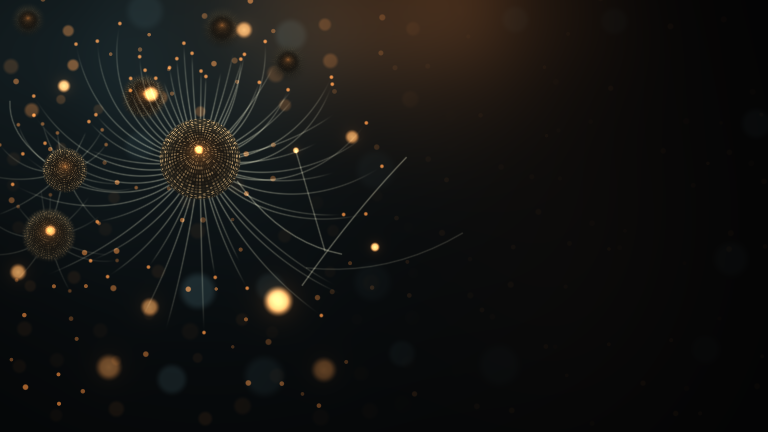
Reproduce this background procedurally as a Shadertoy shader.

```glsl
const float TAU = 6.28319;
const vec3 AMBER = vec3(1.0, 0.56, 0.22);
const vec3 HOT = vec3(1.0, 0.85, 0.55);
const vec3 SILK = vec3(0.46, 0.45, 0.38);
const vec3 MIST = vec3(0.22, 0.32, 0.34);

vec2 hash22(vec2 p) {
    return fract(sin(vec2(dot(p, vec2(127.1, 311.7)), dot(p, vec2(269.5, 183.3)))) * 43758.5);
}

float gradientNoise(vec2 p) {
    vec2 i = floor(p), f = fract(p), u = f * f * (3.0 - 2.0 * f);
    vec2 e = vec2(0.0, 1.0);
    float a = dot(hash22(i) - 0.5, f);
    float b = dot(hash22(i + e.yx) - 0.5, f - e.yx);
    float c = dot(hash22(i + e.xy) - 0.5, f - e.xy);
    float d = dot(hash22(i + e.yy) - 0.5, f - e.yy);
    return mix(mix(a, b, u.x), mix(c, d, u.x), u.y);
}

float cloud(vec2 p, vec2 center, vec2 size) {
    vec2 q = (p - center) / size;
    return exp(-dot(q, q));
}

float disc(float d, float radius, float blur) {
    return 1.0 - smoothstep(radius - blur, radius + blur, d);
}

// Soft discs scattered over a grid, one per occupied cell
float bokeh(vec2 p, float cell, float radius, float density, float seed) {
    vec2 id = floor(p / cell);
    vec2 h = hash22(id + seed), k = hash22(id + seed + 31.7);
    float r = radius * mix(0.55, 1.0, k.y);
    vec2 center = (id + 0.5) * cell + (h - 0.5) * (cell - 2.6 * radius);
    return step(k.x, density) * disc(length(p - center), r, r * 0.3) * mix(0.35, 1.0, h.x);
}

// Threads fanning from a ball and bending upward: x = thread, y = bead at its tip
vec2 filaments(vec2 p, vec2 center, float r0, float reach, float count, float bend, float px) {
    vec2 q = p - center, sum = vec2(0.0);
    float r = length(q), theta = atan(q.y, q.x);
    for (float i = 0.0; i < count; i++) {
        vec2 h = hash22(vec2(i, count));
        float a = TAU * (i + 0.8 * h.x) / count;
        float span = reach * mix(0.45, 1.0, h.y) * mix(1.0, 0.5, smoothstep(-0.2, 0.9, sin(a)));
        float swing = bend * cos(a) * (0.5 + h.x);
        float t = (r - r0) / span;
        float turn = mod(theta - a - swing * (r - r0) + 0.5 * TAU, TAU) - 0.5 * TAU;
        float d = r * abs(turn) / sqrt(1.0 + r * r * swing * swing);
        float along = smoothstep(-0.05, 0.0, t) * (1.0 - smoothstep(0.8, 1.0, t));
        sum.x += disc(d, 0.0015, px) * along * mix(0.75, 0.2, clamp(t, 0.0, 1.0));
        float tip = a + swing * span;
        vec2 bead = (r0 + span) * vec2(cos(tip), sin(tip));
        sum.y += disc(length(q - bead), 0.004, px) * step(0.4, h.x);
    }
    return sum;
}

// Quadratic curve drawn as short segments
float strand(vec2 p, vec2 a, vec2 b, vec2 c, float px) {
    float d = 9.0;
    vec2 start = a;
    for (float i = 1.0; i <= 10.0; i++) {
        float t = i / 10.0;
        vec2 end = mix(mix(a, b, t), mix(b, c, t), t), s = end - start, q = p - start;
        d = min(d, length(q - s * clamp(dot(q, s) / dot(s, s), 0.0, 1.0)));
        start = end;
    }
    return disc(d, 0.0015, px);
}

// Stippled ball whose dots run in rings around a bright pole
vec3 orb(vec3 behind, vec2 p, vec2 center, float radius, float blur, float grain) {
    vec2 q = (p - center) / radius;
    float d = length(q);
    vec2 polar = q - vec2(0.0, 0.22 * (1.0 - min(d, 1.0)));
    vec2 grid = vec2(atan(polar.y, polar.x) / TAU * 54.0, asin(min(length(polar), 1.0)) * 11.0);
    vec2 h = hash22(floor(grid));
    float dots = disc(length(fract(grid) - 0.5), 0.35, 0.2) * h.x;
    float rim = smoothstep(0.55, 1.0, d) * (0.65 + 0.35 * q.y);
    vec3 body = vec3(0.07, 0.07, 0.06) + vec3(0.13, 0.12, 0.09) * rim;
    body += vec3(0.75, 0.60, 0.40) * dots * grain * (0.5 + 0.5 * rim);
    body += AMBER * 0.5 * exp(-4.5 * length(polar));
    return mix(behind, body, disc(length(p - center), radius, blur));
}

vec3 lamp(vec2 p, vec2 center, float radius, float power) {
    float d = length(p - center) / radius;
    vec3 core = mix(AMBER, HOT, power * exp(-d * d)) * disc(d, 0.9, 0.35);
    return power * (core + AMBER * 0.3 * exp(-1.3 * d));
}

void mainImage(out vec4 fragColor, in vec2 fragCoord) {
    vec2 p = fragCoord / iResolution.y;
    float px = 1.0 / iResolution.y;

    // Dark air with teal and amber haze
    float haze = 1.0 + 0.7 * gradientNoise(p * 4.0);
    vec3 col = vec3(0.013, 0.014, 0.016);
    col += vec3(0.065, 0.105, 0.115) * haze * cloud(p, vec2(0.28, 0.9), vec2(0.55, 0.40));
    col += vec3(0.016, 0.030, 0.036) * cloud(p, vec2(0.5, 0.4), vec2(0.75, 0.55));
    col += vec3(0.25, 0.145, 0.07) * haze * cloud(p, vec2(0.93, 1.05), vec2(0.36, 0.30));
    col += vec3(0.025, 0.016, 0.010) * cloud(p, vec2(1.32, 0.5), vec2(0.35, 0.5));

    // Scattered lights, dense on the left
    float left = 1.0 - smoothstep(0.4, 1.1, p.x);
    float upper = smoothstep(0.55, 0.9, p.y);
    col += MIST * 0.35 * bokeh(p, 0.26, 0.045, 0.5, 3.0) * (0.2 + 0.8 * left);
    col += AMBER * 0.45 * bokeh(p, 0.10, 0.019, 0.6, 8.0) * left * (0.15 + 0.85 * upper);
    col += AMBER * 0.65 * bokeh(p, 0.075, 0.007, 0.4, 17.0) * (0.05 + 0.95 * left);

    // Blurred distant balls
    col = orb(col, p, vec2(0.065, 0.953), 0.028, 0.015, 0.1);
    col = orb(col, p, vec2(0.514, 0.935), 0.036, 0.018, 0.1);
    col = orb(col, p, vec2(0.667, 0.856), 0.032, 0.018, 0.1);
    col = orb(col, p, vec2(0.333, 0.775), 0.046, 0.010, 0.3);

    // Threads
    vec2 hub = vec2(0.463, 0.632), westHub = vec2(0.150, 0.606), lowHub = vec2(0.113, 0.456);
    vec2 web = filaments(p, hub, 0.09, 0.37, 58.0, 1.8, px);
    web += 0.6 * filaments(p, westHub, 0.05, 0.15, 13.0, 3.0, px);
    web += 0.4 * filaments(p, lowHub, 0.055, 0.14, 11.0, 3.0, px);
    web.x += 0.7 * strand(p, vec2(0.94, 0.635), vec2(0.82, 0.51), vec2(0.70, 0.34), px);
    web.x += 0.6 * strand(p, vec2(0.685, 0.65), vec2(0.72, 0.53), vec2(0.752, 0.42), px);
    web.x += 0.7 * strand(p, vec2(0.55, 0.58), vec2(0.65, 0.44), vec2(0.79, 0.412), px);
    web.x += 0.5 * strand(p, vec2(0.023, 0.765), vec2(0.02, 0.69), vec2(0.105, 0.625), px);
    web.x += 0.3 * strand(p, vec2(0.71, 0.38), vec2(0.90, 0.36), vec2(1.07, 0.46), px);
    col += SILK * min(web.x, 1.0) + AMBER * 0.75 * min(web.y, 1.0);

    // Sharp balls
    col = orb(col, p, lowHub, 0.057, 0.008, 0.4);
    col = orb(col, p, westHub, 0.050, 0.004, 0.8);
    col = orb(col, p, hub, 0.093, 0.003, 1.0);

    // Focal lamps
    col += lamp(p, vec2(0.644, 0.303), 0.031, 1.0);
    col += lamp(p, vec2(0.350, 0.782), 0.017, 0.95);
    col += lamp(p, vec2(0.148, 0.801), 0.014, 0.85);
    col += lamp(p, vec2(0.565, 0.931), 0.018, 0.65);
    col += lamp(p, vec2(0.815, 0.683), 0.015, 0.6);
    col += lamp(p, vec2(0.868, 0.428), 0.010, 0.95);
    col += lamp(p, vec2(0.685, 0.652), 0.007, 0.9);
    col += lamp(p, vec2(0.042, 0.370), 0.018, 0.6);
    col += lamp(p, vec2(0.347, 0.289), 0.020, 0.5);
    col += lamp(p, vec2(0.252, 0.150), 0.028, 0.35);
    col += lamp(p, vec2(0.750, 0.144), 0.027, 0.25);
    col += lamp(p, vec2(0.117, 0.466), 0.012, 0.7);
    col += lamp(p, hub + vec2(-0.003, 0.022), 0.010, 0.9);
    fragColor = vec4(min(col, 1.0), 1.0);
}
```
